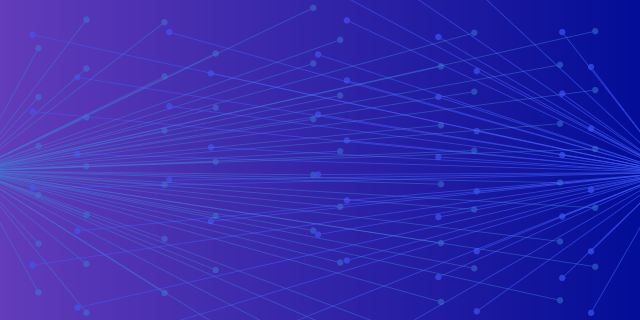
A Shadertoy shader for this background:

```glsl
// Two fans of fine rays ending in dots, over a violet to deep blue gradient.

#define LEFT_FOCUS vec2(-0.089, 0.466)
#define RIGHT_FOCUS vec2(2.099, 0.461)
#define LINE_RADIUS 0.0013
#define DOT_RADIUS 0.0098
#define ROW_STAGGER 0.013
#define VIOLET vec3(0.385, 0.235, 0.73)
#define DEEP_BLUE vec3(0.01, 0.05, 0.59)
#define TEAL vec4(0.22, 0.50, 0.84, 0.50)
#define BLUE vec4(0.24, 0.34, 0.98, 0.65)

const int COLUMNS = 5;

// Dot columns: centre x, top y, row spacing, zigzag swing
const vec4 TEAL_COLUMNS[COLUMNS] = vec4[COLUMNS](
    vec4(0.195, 0.932, 0.0763, 0.075),
    vec4(0.594, 0.924, 0.0846, -0.080),
    vec4(1.021, 0.969, 0.0870, -0.042),
    vec4(1.430, 0.891, 0.0920, 0.052),
    vec4(1.805, 0.896, 0.0920, 0.055));
const int TEAL_ROWS[COLUMNS] = int[COLUMNS](13, 12, 10, 10, 10);

const vec4 BLUE_COLUMNS[COLUMNS] = vec4[COLUMNS](
    vec4(0.172, 0.885, 0.1200, -0.070),
    vec4(0.594, 0.893, 0.1156, -0.065),
    vec4(1.039, 0.930, 0.0938, 0.045),
    vec4(1.430, 0.878, 0.0938, -0.060),
    vec4(1.802, 0.893, 0.0960, -0.045));
const int BLUE_ROWS[COLUMNS] = int[COLUMNS](8, 6, 9, 10, 10);

float segmentDistance(vec2 p, vec2 a, vec2 b) {
    vec2 pa = p - a, ba = b - a;
    return length(pa - ba * clamp(dot(pa, ba) / dot(ba, ba), 0.0, 1.0));
}

// Blend one ray and its end dot over the colour
void drawRay(inout vec3 color, vec2 p, vec2 focus, vec2 end, vec4 ink, float pixel) {
    float d = min(segmentDistance(p, focus, end) - LINE_RADIUS,
                  length(p - end) - DOT_RADIUS);
    color = mix(color, ink.rgb, ink.a * clamp(0.5 - d / pixel, 0.0, 1.0));
}

// Position of a dot in a column that zigzags from row to row
vec2 columnDot(vec4 column, int row) {
    float side = row % 2 == 0 ? 1.0 : -1.0;
    return vec2(column.x + side * column.w,
                column.y - float(row) * column.z + side * ROW_STAGGER * 0.5);
}

void drawColumn(inout vec3 color, vec2 p, vec2 focus, vec4 column, int rows,
                vec4 ink, float pixel) {
    for (int row = 0; row < rows; row++)
        drawRay(color, p, focus, columnDot(column, row), ink, pixel);
}

void mainImage(out vec4 fragColor, in vec2 fragCoord) {
    float pixel = 1.0 / iResolution.y;
    vec2 p = fragCoord * pixel;
    p.x += 1.0 - 0.5 * iResolution.x * pixel;

    // Background gradient
    vec3 color = mix(VIOLET, DEEP_BLUE, fragCoord.x / iResolution.x);

    // Rays whose ends lie beyond the top and bottom edges
    for (int i = 0; i < 3; i++) {
        float k = float(i);
        drawRay(color, p, LEFT_FOCUS, vec2(0.85 + 0.18 * k, -0.02), TEAL, pixel);
        drawRay(color, p, RIGHT_FOCUS, vec2(0.50 + 0.38 * k, -0.02), BLUE, pixel);
        drawRay(color, p, RIGHT_FOCUS, vec2(1.06 + 0.22 * k, 1.02), BLUE, pixel);
    }

    // Both fans, column by column
    for (int i = 0; i < COLUMNS; i++) {
        drawColumn(color, p, LEFT_FOCUS, TEAL_COLUMNS[i], TEAL_ROWS[i], TEAL, pixel);
        drawColumn(color, p, RIGHT_FOCUS, BLUE_COLUMNS[i], BLUE_ROWS[i], BLUE, pixel);
    }

    fragColor = vec4(color, 1.0);
}
```
